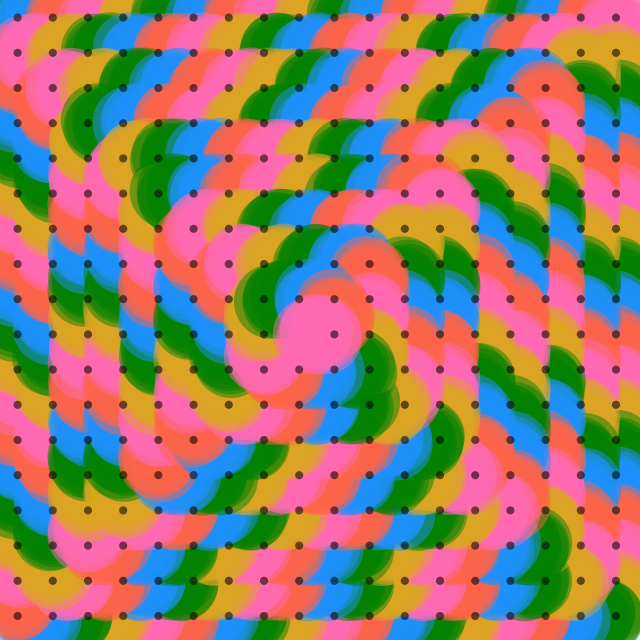
A Shadertoy shader for this pattern:

```glsl
// A square spiral of overlapping translucent discs in five cycling colours,
// winding clockwise inward over a grid of small dark dots. The spiral is
// walked from its inner end outward, compositing the discs front to back.
#define GRID 18
#define SPACING 0.055
#define ORIGIN vec2(0.0275, 0.0375)
#define DISC_RADIUS 1.05
#define LAYERS 6
#define LAYER_ALPHA 0.48
#define LAG_NEAR 0.3
#define LAG_FAR 0.72
#define WOBBLE 0.1
#define DOT_RADIUS 0.115
#define DOT_ALPHA 0.56

const vec3 PINK = vec3(1.0, 0.412, 0.706);
const vec3 TOMATO = vec3(1.0, 0.388, 0.278);
const vec3 BLUE = vec3(0.118, 0.565, 1.0);
const vec3 GREEN = vec3(0.0, 0.502, 0.0);
const vec3 GOLD = vec3(0.855, 0.647, 0.125);
const vec3 PAPER = vec3(0.95);

vec3 discColor(int age) {
    int hue = age % 5;
    if (hue == 0) return PINK;
    if (hue == 1) return TOMATO;
    if (hue == 2) return BLUE;
    if (hue == 3) return GREEN;
    return GOLD;
}

// Antialiased disc coverage
float disc(vec2 offset, float radius, float pixel) {
    return clamp((radius - length(offset)) / pixel + 0.5, 0.0, 1.0);
}

// Small drift of each layer
vec2 wobble(float age, float layer) {
    return WOBBLE * vec2(sin(age * 2.4 + layer * 1.9), sin(age * 1.7 + layer * 2.6));
}

void mainImage(out vec4 fragColor, in vec2 fragCoord) {
    float pixel = 1.0 / (iResolution.y * SPACING);
    vec2 p = (fragCoord / iResolution.y - ORIGIN) / SPACING;

    // Spiral state: the inner end lies just left of and below the centre
    vec2 innerEnd = vec2(float(GRID / 2 - 1));
    vec2 cell = innerEnd;
    vec2 dir = vec2(1.0, 0.0);
    int runLength = 1, stepsInRun = 0, turns = 0;

    vec3 color = vec3(0.0);
    float through = 1.0;

    for (int age = 0; age < GRID * GRID; age++) {
        vec2 reach = abs(p - cell);
        if (max(reach.x, reach.y) < DISC_RADIUS + LAG_FAR + WOBBLE) {
            // Layers trail back along the path
            vec3 tint = discColor(age);
            for (int i = 0; i < LAYERS; i++) {
                float layer = float(i);
                float lag = mix(LAG_NEAR, LAG_FAR, layer / float(LAYERS - 1));
                vec2 center = cell + dir * lag + wobble(float(age), layer);
                float alpha = LAYER_ALPHA * disc(p - center, DISC_RADIUS, pixel);
                color += through * alpha * tint;
                through *= 1.0 - alpha;
            }
            if (through < 0.004) break;
        }

        // Step outward, turning left at the end of each run
        cell += dir;
        stepsInRun++;
        if (stepsInRun == runLength) {
            stepsInRun = 0;
            dir = vec2(-dir.y, dir.x);
            turns++;
            if (turns % 2 == 0) runLength++;
        }
    }
    color += through * PAPER;

    // Grid dots, except the one hidden under the last disc
    vec2 nearest = clamp(floor(p + 0.5), vec2(0.0), vec2(float(GRID - 1)));
    float shown = step(0.5, distance(nearest, innerEnd));
    color *= 1.0 - DOT_ALPHA * shown * disc(p - nearest, DOT_RADIUS, pixel);

    fragColor = vec4(color, 1.0);
}
```
